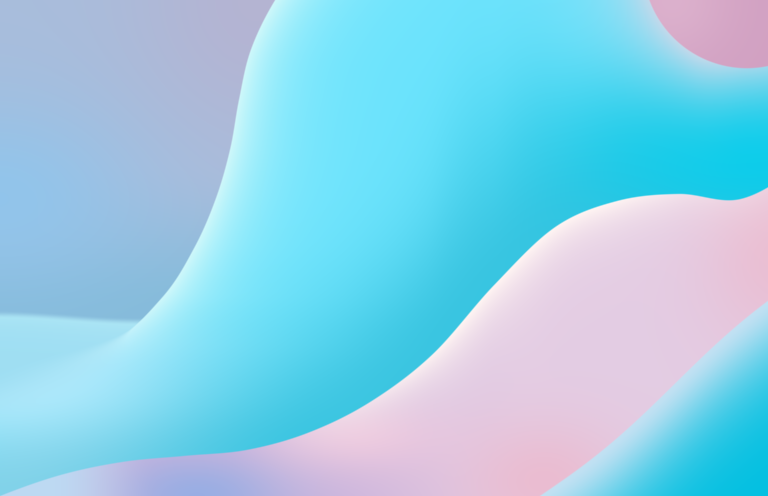
Reproduce this background procedurally as a Shadertoy shader.

```glsl
// Soft flowing waves of cyan and pink with glowing rims on a misty blue field.

const float ASPECT = 1.5547;
const vec2 ORB_CENTER = vec2(1.512, 1.073);
const float ORB_RADIUS = 0.2105;
const float WAVE_GLOW = 0.080;
const float RIBBON_GLOW = 0.050;
const float CORNER_GLOW = 0.115;
const float ORB_GLOW = 0.075;

const vec3 MIST = vec3(0.66, 0.74, 0.86);
const vec3 MIST_BLUE = vec3(0.57, 0.77, 0.92);
const vec3 MIST_LOW = vec3(0.52, 0.73, 0.85);
const vec3 MIST_MAUVE = vec3(0.71, 0.70, 0.82);
const vec3 SHELF = vec3(0.62, 0.87, 0.95);
const vec3 CYAN = vec3(0.42, 0.89, 0.99);
const vec3 CYAN_SHADE = vec3(0.22, 0.77, 0.88);
const vec3 CYAN_DEEP = vec3(0.00, 0.80, 0.92);
const vec3 CYAN_RIM = vec3(0.81, 0.97, 0.98);
const vec3 ICE = vec3(0.71, 0.92, 0.99);
const vec3 PINK = vec3(0.89, 0.80, 0.89);
const vec3 ROSE = vec3(0.92, 0.73, 0.81);
const vec3 LILAC = vec3(0.81, 0.71, 0.86);
const vec3 PERIWINKLE = vec3(0.60, 0.68, 0.89);
const vec3 PINK_RIM = vec3(1.00, 0.96, 0.95);
const vec3 CORNER = vec3(0.00, 0.75, 0.88);
const vec3 CORNER_RIM = vec3(0.76, 0.88, 0.95);
const vec3 ORB = vec3(0.82, 0.63, 0.76);

// Evenly spaced control heights of the two long curves
const float WAVE_STEP = 0.1;
const float WAVE[16] = float[16](-1.2, -0.8, -0.35, 0.0, 0.215, 0.328, 0.393, 0.437,
                                 0.466, 0.484, 0.508, 0.557, 0.63, 0.72, 0.83, 0.95);
const float RIDGE_STEP = 0.125;
const float RIDGE[16] = float[16](-0.055, 0.0, 0.043, 0.069, 0.081, 0.093, 0.128, 0.190,
                                  0.285, 0.425, 0.543, 0.595, 0.609, 0.599, 0.67, 0.78);

// Smooth cubic through the knots; knot 1 lies at zero
float spline(float knots[16], float s) {
    s = clamp(s + 1.0, 1.0, 13.999);
    int i = int(s);
    float t = fract(s);
    float a = knots[i - 1], b = knots[i], c = knots[i + 1], d = knots[i + 2];
    return b + 0.5 * t * (c - a + t * (2.0 * a - 5.0 * b + 4.0 * c - d
           + t * (3.0 * (b - c) + d - a)));
}

// Approximate signed distance of v from a spline along s
float splineDistance(float knots[16], float stepSize, float s, float v) {
    float h = 0.1;
    float k = s / stepSize;
    float slope = (spline(knots, k + h) - spline(knots, k - h)) / (2.0 * h * stepSize);
    return (v - spline(knots, k)) * inversesqrt(1.0 + slope * slope);
}

float spot(vec2 p, vec2 center, vec2 radius) {
    vec2 q = (p - center) / radius;
    return exp(-dot(q, q));
}

float glow(float d, float width) {
    return exp(-max(d, 0.0) / width);
}

vec3 mistColor(vec2 p, float aa) {
    vec3 col = mix(MIST, MIST_LOW, smoothstep(0.68, 0.38, p.y));
    col = mix(col, MIST_BLUE, spot(p, vec2(0.0, 0.60), vec2(0.30, 0.20)));
    col = mix(col, MIST_MAUVE, 0.9 * spot(p, vec2(0.52, 1.0), vec2(0.25, 0.28)));
    float shelfTop = 0.366 - 0.014 * smoothstep(0.0, 0.28, p.x);
    vec3 shelf = mix(SHELF, CYAN_RIM, 0.3 * glow(shelfTop - p.y, 0.03));
    return mix(col, shelf, smoothstep(-0.006 - aa, 0.006 + aa, shelfTop - p.y));
}

vec3 waveColor(vec2 p, float inWave, float aboveRidge, float outOrb) {
    vec3 shade = mix(vec3(0.50, 0.82, 0.91), CYAN_SHADE, smoothstep(0.0, 0.65, p.x));
    vec3 col = mix(CYAN, shade, exp(-aboveRidge * aboveRidge / 0.045));
    col = mix(col, CYAN_DEEP, spot(p, vec2(1.53, 0.71), vec2(0.36, 0.17)));
    col = mix(col, ICE, 0.85 * spot(p, vec2(0.04, 0.23), vec2(0.30, 0.12)));
    vec3 rim = mix(ICE, CYAN_RIM, smoothstep(0.22, 0.42, p.y));
    col = mix(col, rim, glow(inWave, WAVE_GLOW) * smoothstep(0.02, 0.32, p.y));
    float halo = glow(outOrb, ORB_GLOW) * mix(1.0, 0.75, smoothstep(1.40, 1.52, p.x));
    return mix(col, vec3(0.76, 0.85, 0.92), halo);
}

vec3 ribbonColor(vec2 p, float belowRidge) {
    vec3 col = mix(LILAC, PINK, smoothstep(0.65, 1.10, p.x));
    col = mix(col, PERIWINKLE, spot(p, vec2(0.40, 0.0), vec2(0.19, 0.09)));
    col = mix(col, vec3(0.74, 0.85, 0.95), smoothstep(0.32, 0.10, p.x));
    col = mix(col, ROSE, 0.9 * spot(p, vec2(1.10, 0.03), vec2(0.17, 0.12)));
    col = mix(col, ROSE, 0.85 * spot(p, vec2(1.58, 0.50), vec2(0.16, 0.20)));
    col = mix(col, vec3(0.95, 0.78, 0.86), 0.7 * spot(p, vec2(0.73, 0.12), vec2(0.18, 0.07)));
    float rim = smoothstep(0.45, 0.95, p.x) * (1.0 - 0.7 * smoothstep(1.2, 1.5, p.x));
    return mix(col, PINK_RIM, rim * glow(belowRidge, RIBBON_GLOW));
}

void mainImage(out vec4 fragColor, in vec2 fragCoord) {
    vec2 p = fragCoord / iResolution.xy * vec2(ASPECT, 1.0);
    float aa = 1.0 / iResolution.y;

    // Signed distances to each boundary
    float inWave = splineDistance(WAVE, WAVE_STEP, p.y, p.x);
    float aboveRidge = splineDistance(RIDGE, RIDGE_STEP, p.x, p.y);
    float u = p.x - 1.093;
    float inCorner = 0.77 * (0.829 * u - 0.013 * sin(11.5 * u) - p.y);
    float outOrb = length(p - ORB_CENTER) - ORB_RADIUS;

    // Layers from back to front; the wave edge melts away at the lower left
    float softness = mix(0.06, aa, smoothstep(0.25, 0.34, p.y));
    vec3 col = mistColor(p, aa);
    col = mix(col, waveColor(p, inWave, aboveRidge, outOrb), smoothstep(-softness, softness, inWave));
    vec3 orb = mix(ORB, vec3(0.86, 0.69, 0.80), spot(p, vec2(1.36, 1.0), vec2(0.12)));
    col = mix(col, orb, smoothstep(aa, -aa, outOrb));
    col = mix(col, ribbonColor(p, -aboveRidge), smoothstep(aa, -aa, aboveRidge));
    vec3 corner = mix(CORNER, CORNER_RIM, exp(-pow(max(inCorner, 0.0) / CORNER_GLOW, 1.5)));
    col = mix(col, corner, smoothstep(-aa, aa, inCorner));
    fragColor = vec4(col, 1.0);
}
```
